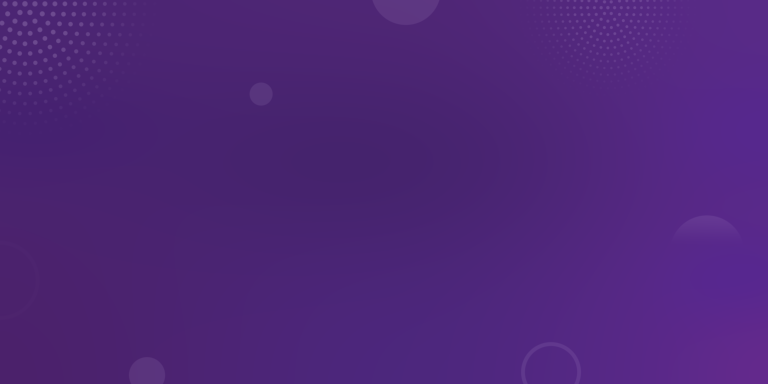
Reproduce this background procedurally as a Shadertoy shader.

```glsl
// Deep violet gradient with soft glows, radial halftone dots and faint bubbles.

// Coordinates are in canvas heights, so x spans 0 to 2 and y spans 0 to 1.
const float TAU = 6.2831853;

const vec3 LEFT_LOW   = vec3(0.295, 0.130, 0.420);
const vec3 LEFT_HIGH  = vec3(0.295, 0.145, 0.450);
const vec3 RIGHT_LOW  = vec3(0.360, 0.160, 0.545);
const vec3 RIGHT_HIGH = vec3(0.345, 0.165, 0.530);
const vec3 MID_LOW    = vec3(0.300, 0.152, 0.490);
const vec3 MID_HIGH   = vec3(0.312, 0.150, 0.462);

const vec3 SHADE   = vec3(0.265, 0.135, 0.420);
const vec3 INDIGO  = vec3(0.265, 0.125, 0.440);
const vec3 BLUE    = vec3(0.330, 0.150, 0.570);
const vec3 MAGENTA = vec3(0.400, 0.160, 0.550);
const vec3 PALE    = vec3(0.880, 0.800, 0.950);

const float BUBBLE_ALPHA = 0.10;
const float RING_ALPHA   = 0.10;
const float RING_WIDTH   = 0.010;

// Elliptical falloff, 1 at the centre
float glow(vec2 p, vec2 center, vec2 size) {
    vec2 q = (p - center) / size;
    return exp(-dot(q, q));
}

// Smooth coverage of the area where the distance is negative
float cover(float dist, float pixel) {
    return smoothstep(pixel, -pixel, dist);
}

float disc(vec2 p, vec2 center, float radius, float pixel) {
    return cover(length(p - center) - radius, pixel);
}

float ring(vec2 p, vec2 center, float radius, float pixel) {
    return cover(abs(length(p - center) - radius) - 0.5 * RING_WIDTH, pixel);
}

// Dots spaced evenly along concentric rings, shrinking outward
float halftone(vec2 p, vec2 center, float reach, float spacing, float dotSize, float pixel) {
    vec2 q = p - center;
    float index = floor(length(q) / spacing + 0.5);
    float count = max(1.0, 6.0 * index);
    float turn = atan(q.y, q.x) / TAU;
    float angle = floor(turn * count + 0.5) / count * TAU;
    vec2 dotCenter = index * spacing * vec2(cos(angle), sin(angle));
    float fade = clamp(1.0 - index * spacing / reach, 0.0, 1.0);
    float radius = dotSize * mix(0.5, 1.0, fade);
    return cover(length(q - dotCenter) - radius, pixel) * smoothstep(0.0, 0.75, fade);
}

vec3 background(vec2 p) {
    float x = p.x * 0.5;
    vec3 low = mix(LEFT_LOW, MID_LOW, smoothstep(0.0, 0.55, x));
    vec3 high = mix(LEFT_HIGH, MID_HIGH, smoothstep(0.0, 0.55, x));
    low = mix(low, RIGHT_LOW, smoothstep(0.50, 1.0, x));
    high = mix(high, RIGHT_HIGH, smoothstep(0.50, 1.0, x));
    vec3 color = mix(low, high, smoothstep(0.0, 1.0, p.y));

    color = mix(color, SHADE, 0.85 * glow(p, vec2(0.90, 0.58), vec2(0.62, 0.27)));
    color = mix(color, INDIGO, 0.80 * glow(p, vec2(0.08, 0.67), vec2(0.35, 0.13)));
    color = mix(color, BLUE, 0.75 * glow(p, vec2(1.93, 0.27), vec2(0.20, 0.12)));
    color = mix(color, BLUE, 0.60 * glow(p, vec2(1.98, 0.66), vec2(0.24, 0.15)));
    return mix(color, MAGENTA, 0.75 * glow(p, vec2(2.02, 0.03), vec2(0.20, 0.17)));
}

void mainImage(out vec4 fragColor, in vec2 fragCoord) {
    vec2 p = fragCoord / iResolution.y;
    float pixel = 0.8 / iResolution.y;
    vec3 color = background(p);

    // Halftone bursts along the top edge
    float dots = 0.22 * halftone(p, vec2(0.065, 0.990), 0.37, 0.026, 0.0070, pixel);
    dots += 0.17 * halftone(p, vec2(1.583, 0.980), 0.25, 0.0175, 0.0042, pixel);
    color = mix(color, PALE, dots);

    // Solid bubbles
    float bubbles = disc(p, vec2(1.057, 1.026), 0.091, pixel);
    bubbles += disc(p, vec2(0.680, 0.755), 0.030, pixel);
    bubbles += disc(p, vec2(0.383, 0.023), 0.047, pixel);

    // Dome that dissolves downward
    bubbles += disc(p, vec2(1.841, 0.342), 0.097, pixel) * smoothstep(0.355, 0.445, p.y);
    color = mix(color, PALE, BUBBLE_ALPHA * bubbles);

    // Outlined bubbles
    float outlines = ring(p, vec2(1.435, 0.031), 0.073, pixel);
    outlines += 0.12 * ring(p, vec2(0.0, 0.27), 0.098, pixel);
    color = mix(color, PALE, RING_ALPHA * outlines);

    fragColor = vec4(color, 1.0);
}
```
